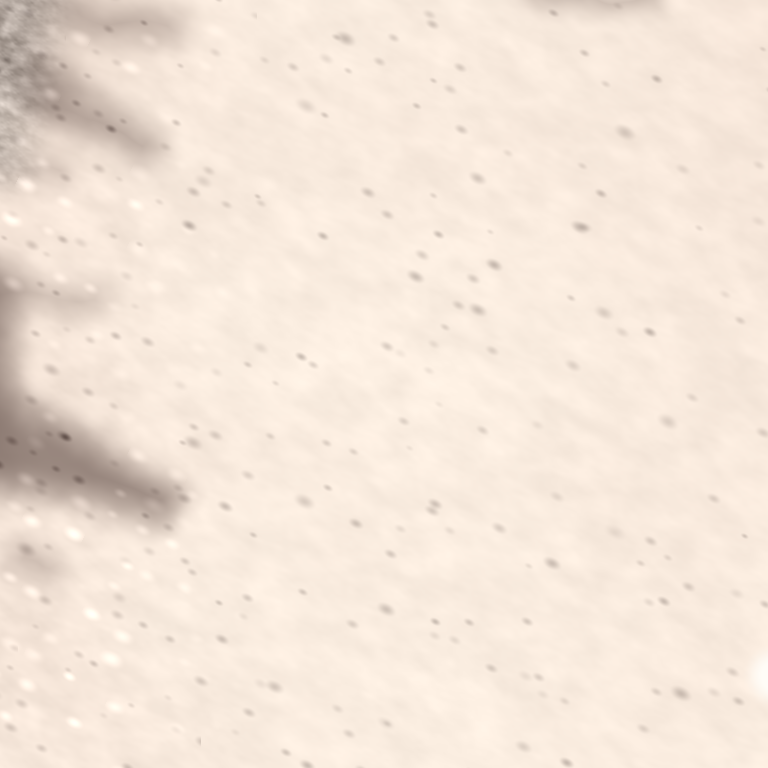
This texture is drawn by a Shadertoy shader. Its source:

```glsl
// Sunlit pale sand with soft leaf shadows reaching in from the left edge.
// Slanted value noise makes the grain, jittered cells scatter the specks,
// and blurred tapering capsules are combined into the shadows.

const vec3 SAND_CREAM = vec3(0.984, 0.933, 0.882);
const vec3 SAND_PINK = vec3(0.955, 0.888, 0.838);
const vec3 SHADOW = vec3(0.515, 0.445, 0.415);
const vec3 GRAVEL = vec3(0.72, 0.69, 0.66);
const float SLANT = -0.48;

const int LOBES = 9;
// Start and end point of each shadow lobe
const vec4 LOBE_ENDS[LOBES] = vec4[LOBES](
    vec4(-0.02, 0.95, 0.05, 0.89), vec4(0.00, 1.00, 0.22, 0.96),
    vec4(0.02, 0.90, 0.19, 0.81), vec4(-0.02, 0.80, 0.07, 0.77),
    vec4(-0.03, 0.62, -0.01, 0.40), vec4(-0.03, 0.44, 0.20, 0.35),
    vec4(0.00, 0.625, 0.12, 0.61), vec4(0.03, 0.27, 0.06, 0.25),
    vec4(0.70, 1.01, 0.84, 1.00));
// Radius and strength of each lobe
const vec2 LOBE_SHAPE[LOBES] = vec2[LOBES](
    vec2(0.055, 0.55), vec2(0.040, 0.50), vec2(0.040, 0.62),
    vec2(0.020, 0.45), vec2(0.050, 0.75), vec2(0.060, 0.82),
    vec2(0.018, 0.42), vec2(0.014, 0.50), vec2(0.008, 0.60));

float hash(vec2 p) {
    vec3 q = fract(p.xyx * 0.1031);
    q += dot(q, q.yzx + 33.33);
    return fract((q.x + q.y) * q.z);
}

float noise(vec2 p) {
    vec2 cell = floor(p), f = fract(p);
    f = f * f * (3.0 - 2.0 * f);
    float low = mix(hash(cell), hash(cell + vec2(1, 0)), f.x);
    float high = mix(hash(cell + vec2(0, 1)), hash(cell + vec2(1, 1)), f.x);
    return mix(low, high, f.y);
}

// Layered noise, centred on zero
float fbm(vec2 p) {
    float sum = 0.0, amplitude = 0.5;
    for (int i = 0; i < 3; i++) {
        sum += amplitude * (noise(p) - 0.5);
        p = mat2(0.8, 0.6, -0.6, 0.8) * p * 2.03 + 17.3;
        amplitude *= 0.5;
    }
    return sum;
}

mat2 rotation(float angle) {
    float c = cos(angle), s = sin(angle);
    return mat2(c, -s, s, c);
}

// Soft oval specks, at most one in each cell
float specks(vec2 p, float cells, float density, float radius) {
    vec2 q = p * cells, id = floor(q);
    vec2 centre = 0.3 + 0.4 * vec2(hash(id + 5.1), hash(id + 23.7));
    float size = radius * mix(0.6, 1.2, hash(id + 41.9));
    float d = length((fract(q) - centre) * vec2(0.6, 1.0));
    float present = step(hash(id + 71.3), density);
    return present * mix(0.3, 1.0, hash(id + 93.1)) * (1.0 - smoothstep(0.0, size, d));
}

// Blurred capsule that narrows towards its end
float lobe(vec2 p, vec4 ends, float radius, float blur) {
    vec2 axis = ends.zw - ends.xy, q = p - ends.xy;
    float along = clamp(dot(q, axis) / dot(axis, axis), 0.0, 1.0);
    float d = length(q - axis * along) - radius * (1.0 - 0.6 * along);
    return 1.0 - smoothstep(-blur, blur, d);
}

float shadowDepth(vec2 p, float blur) {
    float light = 1.0;
    for (int i = 0; i < LOBES; i++) {
        float cover = lobe(p, LOBE_ENDS[i], LOBE_SHAPE[i].x, blur);
        light *= 1.0 - LOBE_SHAPE[i].y * cover;
    }
    return 1.0 - light;
}

void mainImage(out vec4 fragColor, in vec2 fragCoord) {
    vec2 uv = fragCoord / iResolution.xy;
    vec2 slanted = rotation(SLANT) * uv + 3.0;
    float leftSide = 1.0 - smoothstep(0.0, 0.4, uv.x);

    // Sand: broad tint, slanted grain
    float pink = 0.65 * leftSide + 0.3 * smoothstep(0.6, 1.0, uv.x)
               + 0.3 * smoothstep(0.4, 1.0, uv.y) + 0.6 * fbm(uv * 5.0);
    vec3 color = mix(SAND_CREAM, SAND_PINK, clamp(pink, 0.0, 1.0));
    float grain = fbm(slanted * vec2(26.0, 48.0));
    color += grain * mix(0.07, 0.10, leftSide);

    // Shadows with slightly ragged edges
    vec2 ragged = uv + 0.035 * vec2(fbm(uv * 14.0), fbm(uv * 14.0 + 50.0));
    color = mix(color, SHADOW, min(shadowDepth(ragged, 0.042), 0.92));

    // Rough grey gravel in the upper left corner
    float corner = lobe(uv, vec4(0.0, 1.0, 0.0, 0.80), 0.07, 0.05);
    float rough = fbm(slanted * vec2(55.0, 95.0));
    color = mix(color, GRAVEL + 0.75 * rough, 0.6 * corner);

    // Dark specks everywhere, finer dark and bright ones on the left
    float dark = specks(slanted, 13.0, 0.5, 0.12);
    dark += 0.7 * specks(slanted + 7.0, 30.0, 0.15 + 0.35 * leftSide, 0.20);
    color -= dark * vec3(0.22, 0.22, 0.21);
    color += 0.15 * leftSide * specks(slanted + 13.0, 24.0, 0.4, 0.25);

    // Bright spot at the right edge
    float glare = 1.0 - smoothstep(0.015, 0.045, length(uv - vec2(1.01, 0.12)));
    color = mix(color, vec3(1.0, 0.99, 0.97), glare);

    fragColor = vec4(clamp(color, 0.0, 1.0), 1.0);
}
```
